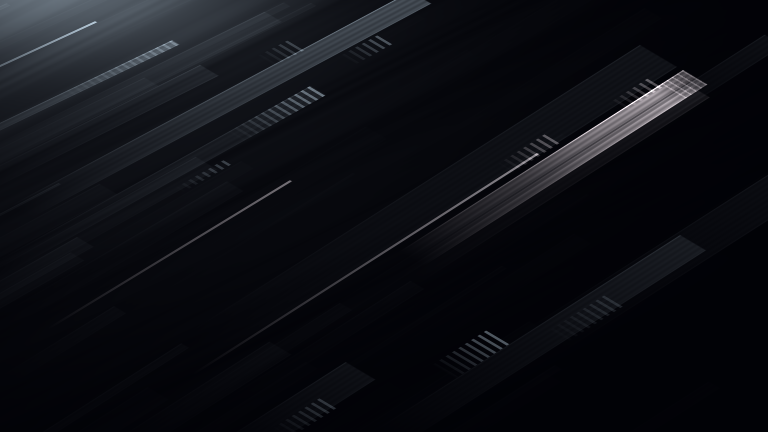
Give the GLSL for this background, as a Shadertoy shader.

```glsl
// Slanted metallic streaks, bars and tick combs over a near-black blue field.
// Each part lives in oblique coordinates measured back from its leading tip;
// the slant steepens across the canvas, and a cool glow lights the top left.

const vec3 NIGHT = vec3(0.004, 0.006, 0.024);
const vec3 COOL = vec3(0.86, 0.95, 1.0);
const vec3 WARM = vec3(1.0, 0.95, 0.96);
const vec2 ACROSS = vec2(0.86, -0.51);     // direction of the cut ends
const vec2 SLOPES = vec2(0.46, 0.64);      // slant at top left, bottom right
const vec2 GLOW_CENTER = vec2(0.10, 1.06);
const float TICK_PERIOD = 0.0175;
const float STRIPE_PERIOD = 0.0125;
const int FAINT_STREAKS = 44;

float hash(float n) { return fract(sin(n * 127.1) * 43758.5453); }

float noise(float x) {
    float i = floor(x);
    return mix(hash(i), hash(i + 1.0), smoothstep(0.0, 1.0, x - i));
}

float pixel() { return 1.0 / iResolution.y; }

// Smooth box between two limits
float band(float x, float lo, float hi) {
    float e = 0.7 * pixel();
    return smoothstep(lo - e, lo + e, x) * (1.0 - smoothstep(hi - e, hi + e, x));
}

// x: distance back from the tip, y: distance across from the upper edge
vec2 oblique(vec2 p, vec2 tip) {
    float place = 1.0 - tip.y + 0.6 * tip.x;
    float slope = mix(SLOPES.x, SLOPES.y, smoothstep(0.14, 1.06, place));
    vec2 along = normalize(vec2(1.0, slope));
    vec2 r = p - tip;
    float det = along.x * ACROSS.y - along.y * ACROSS.x;
    return vec2(r.y * ACROSS.x - r.x * ACROSS.y,
                along.x * r.y - along.y * r.x) / det;
}

float fade(float d, float len) {
    return smoothstep(-pixel(), pixel(), d) * clamp(1.0 - d / len, 0.0, 1.0);
}

// Thin bright line
float ray(vec2 p, vec2 tip, float len) {
    vec2 q = oblique(p, tip);
    return band(q.y, 0.0, 0.0055) * fade(q.x, len);
}

// Translucent plate with lit edges and fine lengthwise stripes
float bar(vec2 p, vec2 tip, float width, float len) {
    vec2 q = oblique(p, tip);
    float rim = band(q.y, 0.0, 0.003) + 0.5 * band(q.y, width - 0.003, width);
    float stripe = 0.5 + 0.5 * cos(6.28318 * q.y / STRIPE_PERIOD);
    return band(q.y, 0.0, width) * fade(q.x, len) * (0.68 + 0.22 * stripe + 0.6 * rim);
}

// Row of short cross ticks that dies away behind the tip
float comb(vec2 p, vec2 tip, float width, float len) {
    vec2 q = oblique(p, tip);
    float tick = band(mod(q.x, TICK_PERIOD), 0.002, 0.0085);
    return tick * band(q.y, 0.0, width) * fade(q.x, len);
}

// Bright plate with a gridded end
float mainPlate(vec2 p, vec2 tip, float width, float len) {
    vec2 q = oblique(p, tip);
    float sheen = mix(0.4, 1.0, smoothstep(0.0, 0.1, q.x)) * mix(1.0, 0.7, smoothstep(0.25, 0.5, q.x));
    float shade = mix(1.0, 0.78, smoothstep(0.0, width, q.y));
    float grid = band(mod(q.x, 0.014), 0.0, 0.004) * band(q.y, 0.0, width)
               * band(q.x, 0.0, 0.062);
    float groove = 1.0 - 0.45 * band(q.y, width * 0.52, width * 0.58);
    return bar(p, tip, width, len) * sheen * shade * groove + 0.22 * grid;
}

// Scattered dim plates, denser toward the light
float faintStreaks(vec2 p) {
    float sum = 0.0;
    for (int i = 0; i < FAINT_STREAKS; i++) {
        float n = float(i) + 1.0;
        vec2 tip = vec2(1.9 * hash(n), 0.1 + hash(n + 51.3));
        float lit = exp(-1.6 * length(tip - vec2(0.3, 0.95)));
        float width = mix(0.006, 0.06, hash(n + 17.7));
        sum += lit * hash(n + 83.1) * bar(p, tip, width, mix(0.3, 0.9, hash(n + 29.9)));
    }
    return sum;
}

void mainImage(out vec4 fragColor, in vec2 fragCoord) {
    vec2 p = fragCoord / iResolution.y;

    // Corner glow and broad haze, brushed along the slant
    vec2 g = p - GLOW_CENTER;
    vec2 core = g * vec2(2.2, 5.6);
    vec2 haze = g * vec2(1.15, 1.65);
    float lane = oblique(p, vec2(0.4, 0.8)).y;
    float brush = 0.55 + 0.55 * noise(lane * 26.0) + 0.35 * noise(lane * 90.0);
    float cool = 0.36 * exp(-dot(core, core)) + 0.105 * brush * exp(-dot(haze, haze));
    cool += 0.085 * faintStreaks(p);

    // Upper left group
    cool += 0.50 * ray(p, vec2(0.220, 0.951), 0.45);
    cool += 0.23 * bar(p, vec2(0.398, 0.907), 0.020, 0.65);
    cool += 0.16 * comb(p, vec2(0.398, 0.907), 0.020, 0.30);
    cool += 0.08 * bar(p, vec2(0.463, 0.850), 0.050, 0.60);
    cool += 0.31 * bar(p, vec2(0.950, 1.020), 0.056, 1.05);
    cool += 0.10 * bar(p, vec2(0.718, 0.801), 0.042, 0.85);
    cool += 0.36 * comb(p, vec2(0.718, 0.801), 0.042, 0.22);
    cool += 0.30 * comb(p, vec2(0.875, 0.919), 0.040, 0.10);
    cool += 0.20 * comb(p, vec2(0.667, 0.907), 0.045, 0.08);
    cool += 0.22 * comb(p, vec2(0.519, 0.630), 0.020, 0.13);

    // Lower and right plates
    cool += 0.075 * bar(p, vec2(1.481, 0.896), 0.100, 1.25);
    cool += 0.060 * bar(p, vec2(1.770, 0.920), 0.050, 0.40);
    cool += 0.050 * bar(p, vec2(1.800, 0.610), 0.100, 0.70);
    cool += 0.100 * bar(p, vec2(1.574, 0.456), 0.070, 0.85);
    cool += 0.12 * comb(p, vec2(1.400, 0.317), 0.050, 0.16);
    cool += 0.065 * bar(p, vec2(0.800, 0.162), 0.080, 0.35);
    cool += 0.18 * comb(p, vec2(0.741, 0.079), 0.045, 0.13);
    cool += 0.36 * comb(p, vec2(1.127, 0.236), 0.062, 0.15);

    // Long rays and the bright plate with its combs
    float warm = 0.42 * ray(p, vec2(0.671, 0.583), 0.66);
    warm += 0.50 * ray(p, vec2(1.243, 0.646), 0.95);
    warm += 0.32 * comb(p, vec2(1.262, 0.690), 0.040, 0.13);
    warm += 0.32 * comb(p, vec2(1.500, 0.819), 0.040, 0.11);
    warm += 0.88 * mainPlate(p, vec2(1.581, 0.838), 0.066, 0.78);
    warm += 0.09 * bar(p, vec2(1.600, 0.800), 0.050, 0.80);

    fragColor = vec4(NIGHT + COOL * cool + WARM * warm, 1.0);
}
```
